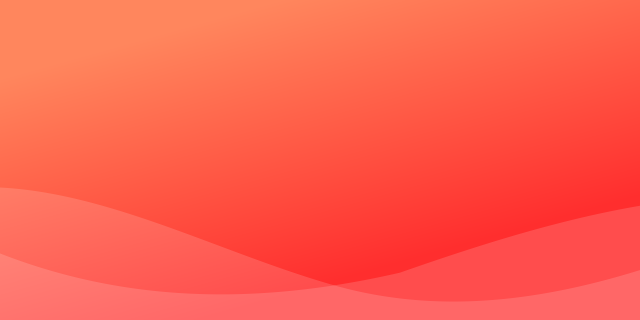
Give the GLSL for this background, as a Shadertoy shader.

```glsl
// A tilted orange-to-red gradient with two translucent white waves along the bottom.
// Each wave crest is a pair of cubic Hermite spans; the region below it is
// blended over the gradient with an antialiased edge.

// Height at x of a cubic running from a to b, each given as (x, height, slope)
float span(float x, vec3 a, vec3 b) {
    float w = b.x - a.x;
    float t = clamp((x - a.x) / w, 0.0, 1.0);
    float s = 1.0 - t;
    return s * s * (1.0 + 2.0 * t) * a.y + t * t * (3.0 - 2.0 * t) * b.y
         + w * t * s * (s * a.z - t * b.z);
}

// Coverage of the area below a crest, one pixel soft across its slope
float below(float y, float crest) {
    float distanceInPixels = (crest - y) * iResolution.y;
    return clamp(distanceInPixels + 0.5, 0.0, 1.0);
}

void mainImage(out vec4 fragColor, in vec2 fragCoord) {
    // Height runs 0 to 1, width 0 to 2
    vec2 p = fragCoord / iResolution.xy * vec2(2.0, 1.0);

    // Diagonal gradient with flat ends
    vec3 orange = vec3(1.0, 0.525, 0.365);
    vec3 red = vec3(1.0, 0.18, 0.18);
    float ramp = (0.28 * p.x + 1.0 - p.y - 0.247) / 0.925;
    vec3 color = mix(orange, red, clamp(ramp, 0.0, 1.0));

    // Wave that is high on the left and dips right of centre
    vec3 middle = vec3(1.042, 0.109, -0.285);
    float leftCrest = p.x < middle.x
        ? span(p.x, vec3(0.0, 0.414, -0.05), middle)
        : span(p.x, middle, vec3(2.0, 0.156, 0.31));

    // Wave that dips on the left and rises to the right, with a slight kink
    float rightCrest = p.x < 1.25
        ? span(p.x, vec3(0.0, 0.208, -0.39), vec3(1.25, 0.148, 0.23))
        : span(p.x, vec3(1.25, 0.148, 0.35), vec3(2.0, 0.357, 0.17));

    // White veils, brighter where they overlap
    color = mix(color, vec3(1.0), 0.148 * below(p.y, leftCrest));
    color = mix(color, vec3(1.0), 0.148 * below(p.y, rightCrest));

    fragColor = vec4(color, 1.0);
}
```
